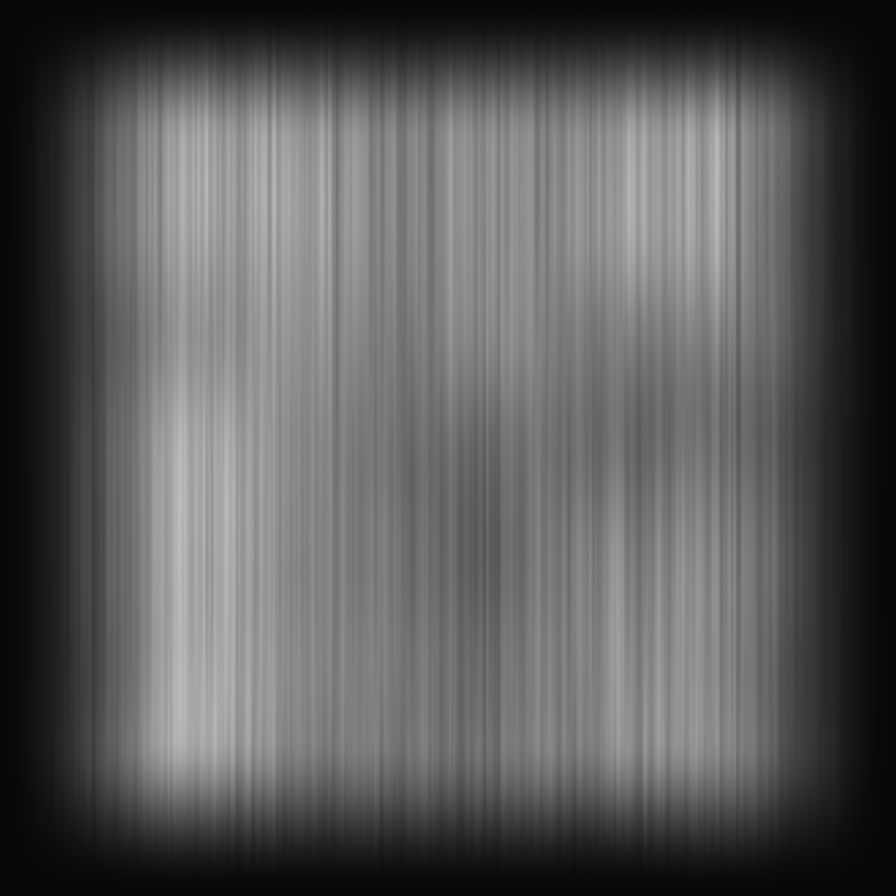
A WebGL 2 fragment shader for this texture:

```glsl
#version 300 es
precision highp float;
// Brushed dark steel: fine vertical grain, soft cloudy sheen, black vignette.

uniform vec2 u_resolution;
out vec4 fragColor;

const float BASE_GRAY = 0.48;
const float EDGE_GRAY = 0.025;
const float GRAIN_AMOUNT = 0.36;
const float ACCENT_AMOUNT = 0.13;
const float ACCENT_WIDTH = 0.0022;
const float CLOUD_AMOUNT = 0.07;
const vec2 SIDE_FADE = vec2(0.20, 0.21);   // left, right
const vec2 END_FADE = vec2(0.18, 0.16);    // bottom, top
const float BAND_EDGE = 0.311;             // right border of the bright left band
const int ACCENTS = 6;
const float BRIGHT_LINES[ACCENTS] = float[](0.240, 0.306, 0.368, 0.503, 0.720, 0.801);
const float DARK_LINES[ACCENTS] = float[](0.104, 0.426, 0.541, 0.557, 0.641, 0.823);

float hash(vec2 p) {
    return fract(sin(dot(p, vec2(127.1, 311.7))) * 43758.5453);
}

float valueNoise(vec2 p) {
    vec2 cell = floor(p);
    vec2 f = fract(p);
    f = f * f * (3.0 - 2.0 * f);
    float low = mix(hash(cell), hash(cell + vec2(1.0, 0.0)), f.x);
    float high = mix(hash(cell + vec2(0.0, 1.0)), hash(cell + vec2(1.0, 1.0)), f.x);
    return mix(low, high, f.y);
}

// Stretched noise octaves, from broad bands to hairlines
float grain(vec2 uv) {
    float sum = 0.0;
    float frequency = 48.0;
    float weight = 0.20;
    for (int i = 0; i < 4; i++) {
        float row = float(i) * 17.0;
        sum += weight * (valueNoise(vec2(uv.x * frequency, uv.y * 2.5 + row)) - 0.5);
        frequency *= 1.9;
        weight = 0.28;
    }
    return sum;
}

float hairline(float x, float center) {
    float d = (x - center) / ACCENT_WIDTH;
    return exp(-d * d);
}

float accents(float x) {
    float sum = 0.0;
    for (int i = 0; i < ACCENTS; i++) {
        sum += hairline(x, BRIGHT_LINES[i]) - hairline(x, DARK_LINES[i]);
    }
    return sum;
}

float glow(vec2 uv, vec2 center, vec2 radius) {
    vec2 d = (uv - center) / radius;
    return exp(-dot(d, d));
}

// Broad light and dark areas of the sheen
float sheen(vec2 uv) {
    float band = smoothstep(0.10, 0.20, uv.x)
               * (1.0 - smoothstep(BAND_EDGE - 0.008, BAND_EDGE + 0.008, uv.x));
    float light = 0.07 * band;
    light += 0.06 * glow(uv, vec2(0.24, 0.82), vec2(0.12, 0.12));
    light += 0.05 * glow(uv, vec2(0.24, 0.42), vec2(0.09, 0.16));
    light += 0.06 * glow(uv, vec2(0.21, 0.18), vec2(0.08, 0.09));
    light += 0.05 * glow(uv, vec2(0.40, 0.76), vec2(0.12, 0.16));
    light += 0.10 * glow(uv, vec2(0.76, 0.78), vec2(0.14, 0.15));
    light += 0.07 * glow(uv, vec2(0.73, 0.22), vec2(0.09, 0.14));
    light -= 0.09 * glow(uv, vec2(0.53, 0.42), vec2(0.09, 0.15));
    light -= 0.09 * glow(uv, vec2(0.77, 0.53), vec2(0.12, 0.10));
    light -= 0.07 * glow(uv, vec2(0.51, 0.20), vec2(0.12, 0.14));
    return light + CLOUD_AMOUNT * (valueNoise(uv * vec2(9.0, 8.0)) - 0.5);
}

float vignette(vec2 uv) {
    vec2 nearFade = smoothstep(vec2(0.0), vec2(SIDE_FADE.x, END_FADE.x), uv);
    vec2 farFade = smoothstep(vec2(0.0), vec2(SIDE_FADE.y, END_FADE.y), 1.0 - uv);
    return nearFade.x * nearFade.y * farFade.x * farFade.y;
}

void main() {
    vec2 uv = gl_FragCoord.xy / u_resolution;
    float metal = BASE_GRAY + sheen(uv);
    metal *= 1.0 + GRAIN_AMOUNT * grain(uv) * 1.6 + ACCENT_AMOUNT * accents(uv.x);
    float gray = EDGE_GRAY + metal * vignette(uv);
    fragColor = vec4(vec3(clamp(gray, 0.0, 1.0)), 1.0);
}
```
